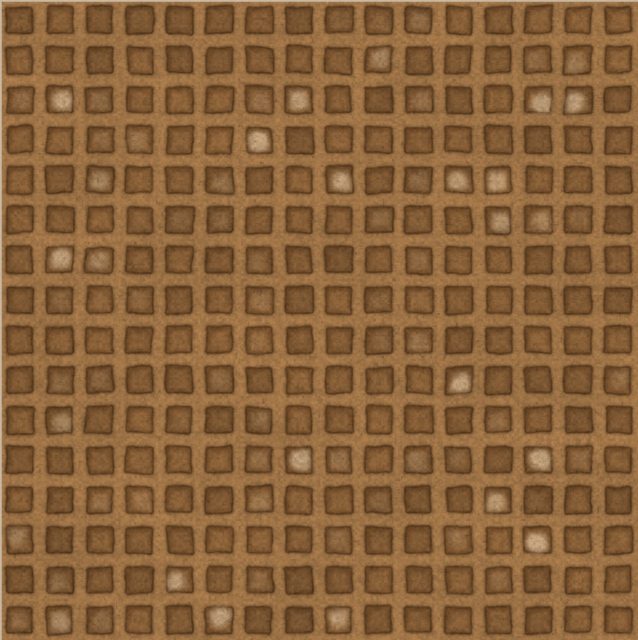
This texture is drawn by a Shadertoy shader. Its source:

```glsl
#define REPEATS 16.0
#define PIT_HALF 0.338
#define PIT_ROUND 0.075
#define WOBBLE 0.045
#define GRAIN 0.17
#define PALE_SHARE 0.13
#define RIM_WIDTH 0.0028
#define RIDGE_COLOR vec3(0.605, 0.440, 0.268)
#define FLOOR_COLOR vec3(0.510, 0.358, 0.208)
#define SHADOW_COLOR vec3(0.370, 0.238, 0.118)
#define PALE_COLOR vec3(0.735, 0.610, 0.465)
#define RIM_COLOR vec3(0.83, 0.79, 0.73)

float hash(vec2 p) {
    return fract(sin(dot(p, vec2(127.1, 311.7))) * 43758.5453);
}

vec2 hash2(vec2 p) {
    return vec2(hash(p), hash(p + 57.3));
}

float noise(vec2 p) {
    vec2 i = floor(p), f = fract(p);
    f = f * f * (3.0 - 2.0 * f);
    return mix(mix(hash(i), hash(i + vec2(1, 0)), f.x),
               mix(hash(i + vec2(0, 1)), hash(i + vec2(1, 1)), f.x), f.y);
}

float fbm(vec2 p) {
    float sum = 0.0, amp = 0.5;
    for (int i = 0; i < 4; i++) {
        sum += amp * noise(p);
        p = p * 2.03 + 17.1;
        amp *= 0.5;
    }
    return sum / 0.9375;
}

float roundBox(vec2 p, vec2 halfSize, float r) {
    vec2 e = abs(p) - halfSize + r;
    return length(max(e, 0.0)) + min(max(e.x, e.y), 0.0) - r;
}

void mainImage(out vec4 fragColor, in vec2 fragCoord) {
    vec2 uv = fragCoord / iResolution.xy;
    vec2 grid = uv * REPEATS;
    float pixel = REPEATS / min(iResolution.x, iResolution.y);

    // Hand-pressed grid: uneven edges, offsets, sizes and skew
    vec2 warp = vec2(noise(grid * 3.1), noise(grid * 3.1 + 40.0)) - 0.5;
    warp += 0.4 * (vec2(noise(grid * 9.0), noise(grid * 9.0 + 80.0)) - 0.5);
    vec2 p = grid + WOBBLE * warp;
    vec2 cell = floor(p);
    vec2 q = fract(p) - 0.5;
    q -= 0.035 * (hash2(cell) - 0.5);
    vec2 skew = 0.10 * (hash2(cell + 9.0) - 0.5);
    vec2 local = q + skew * q.yx;
    vec2 halfSize = PIT_HALF + 0.03 * (hash2(cell + 23.0) - 0.5);
    float d = roundBox(local, halfSize, PIT_ROUND);
    float depth = max(-d, 0.0);

    // Ridges: rounded tops
    float crest = smoothstep(-0.02, 0.11, d);
    vec3 ridge = RIDGE_COLOR * mix(0.86, 1.03, crest);

    // Pit floor with a soft wall shadow, heaviest at the top and left
    float lean = clamp(0.5 + 0.9 * (local.y - 0.7 * local.x), 0.0, 1.0);
    float shade = 1.0 - smoothstep(0.0, mix(0.13, 0.27, lean), depth);
    shade *= mix(0.65, 1.0, lean);
    vec3 pit = FLOOR_COLOR * (0.95 + 0.13 * hash(cell + 3.0));

    // Worn pits: pale patch pushed towards one corner
    float pick = hash(cell + 71.0);
    float worn = smoothstep(1.0 - PALE_SHARE, 1.0, pick) * 0.8
               + 0.18 * smoothstep(0.55, 0.85, pick);
    vec2 corner = 0.3 * (hash2(cell + 31.0) - 0.5);
    float patchMask = 1.0 - smoothstep(0.10, 0.42, length(local - corner));
    patchMask *= 0.65 + 0.6 * fbm(grid * 5.0);
    float pale = clamp(worn * patchMask * 1.3, 0.0, 1.0);
    pit = mix(pit, PALE_COLOR, pale);
    pit = mix(pit, SHADOW_COLOR, shade * 0.85 * (1.0 - 0.6 * pale));

    // Thin dark crease along the foot of the wall, strongest at the bottom
    float crease = 1.0 - smoothstep(0.0, 0.045, abs(d + 0.015));
    float inside = 1.0 - smoothstep(-pixel, pixel + 0.025, d);
    vec3 color = mix(ridge, pit, inside);
    color *= 1.0 - crease * mix(0.20, 0.10, lean) * (0.5 + noise(grid * 7.0));

    // Baked crumb: fine grain, dark pores and broad browning
    float grain = 0.6 * noise(grid * 15.0) + 0.4 * noise(grid * 27.0 + 5.0) - 0.5;
    float pores = smoothstep(0.80, 0.95, noise(grid * 13.0 + 91.0));
    color *= 1.0 + GRAIN * 1.5 * grain - 0.10 * pores;
    color *= 0.94 + 0.12 * fbm(grid * 0.8 + 12.0);

    // Pale rim on the left and top canvas edges
    float rimDist = min(uv.x, 1.0 - uv.y);
    float rim = 1.0 - smoothstep(RIM_WIDTH * 0.5, RIM_WIDTH * 1.5, rimDist);
    color = mix(color, RIM_COLOR, rim * 0.8);

    fragColor = vec4(clamp(color, 0.0, 1.0), 1.0);
}
```
